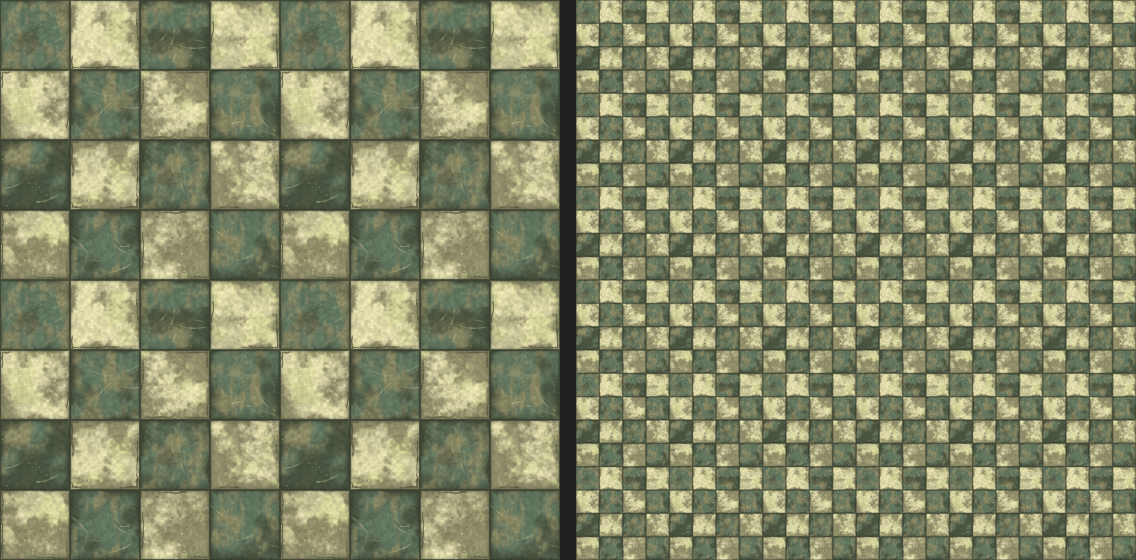
Left: one tile. Right: repeated 3 by 3.
A WebGL 2 fragment shader for this texture:

```glsl
#version 300 es
precision highp float;
uniform vec2 u_resolution;
out vec4 fragColor;

#define TILES 8.0          // squares across and down
#define VARIANTS 4.0       // squares before the wear repeats
#define GROUT 0.011        // half width of a joint, in squares
#define GRAIN 0.17         // strength of the fine mottling
#define EDGE_DIRT 0.22     // grime gathered along the joints
#define CREAM vec3(0.88, 0.86, 0.67)
#define SAND vec3(0.74, 0.73, 0.56)
#define LIME vec3(0.79, 0.81, 0.55)
#define DIRT vec3(0.47, 0.46, 0.34)
#define GREEN vec3(0.38, 0.46, 0.37)
#define OLIVE vec3(0.56, 0.54, 0.39)
#define SHADE vec3(0.25, 0.28, 0.21)

float hash(vec2 p) {
  vec3 q = fract(p.xyx * 0.1031);
  q += dot(q, q.yzx + 33.33);
  return fract((q.x + q.y) * q.z);
}

vec2 hash2(vec2 p) {
  return vec2(hash(p), hash(p + 71.7));
}

float noise(vec2 p) {
  vec2 i = floor(p), f = fract(p);
  f = f * f * (3.0 - 2.0 * f);
  return mix(mix(hash(i), hash(i + vec2(1, 0)), f.x),
             mix(hash(i + vec2(0, 1)), hash(i + 1.0), f.x), f.y);
}

float fbm(vec2 p) {
  float sum = 0.0, gain = 0.5;
  for (int i = 0; i < 5; i++) {
    sum += gain * noise(p);
    p = mat2(1.6, 1.2, -1.2, 1.6) * p + 3.7;
    gain *= 0.55;
  }
  return sum / 1.055;
}

// Cellular noise: small round chips in some of the cells
float chips(vec2 p) {
  float mask = 0.0;
  for (int k = 0; k < 9; k++) {
    vec2 cell = floor(p) + vec2(k % 3, k / 3) - 1.0;
    float radius = 0.28 * hash(cell + 9.3);
    float d = length(p - cell - hash2(cell));
    mask = max(mask, step(0.72, hash(cell + 4.1)) * smoothstep(radius, radius * 0.4, d));
  }
  return mask;
}

// Fine, slightly bent scratches
float scratches(vec2 f, vec2 seed, float px) {
  float mask = 0.0;
  for (float k = 0.0; k < 5.0; k++) {
    vec2 s = seed + k * 13.0;
    float angle = 6.283 * hash(s + 2.0);
    vec2 q = f - 0.1 - 0.8 * hash2(s);
    q = mat2(cos(angle), sin(angle), -sin(angle), cos(angle)) * q;
    q.y += 0.8 * q.x * q.x;
    float halfLength = 0.04 + 0.15 * hash(s + 5.0);
    float d = length(vec2(max(abs(q.x) - halfLength, 0.0), q.y));
    mask = max(mask, (1.0 - smoothstep(0.002, 0.004 + px, d)) * noise(f * 18.0 + s));
  }
  return mask;
}

vec3 lightTile(vec2 f, vec2 seed, float edge, float grime) {
  float wear = hash(seed + 1.0);
  float cloud = fbm(f * 2.6 + seed) + 0.35 * (fbm(f * 14.0 + seed) - 0.5);
  vec3 c = mix(SAND, CREAM, smoothstep(0.32, 0.58, fbm(f * 3.5 + seed + 19.0) + 0.1 - 0.1 * wear));
  c = mix(c, LIME, 0.6 * smoothstep(0.5, 0.68, fbm(f * 3.0 + seed + 31.0) + 0.4 * grime));
  c = mix(c, DIRT, 0.75 * smoothstep(0.5, 0.78, cloud + 0.2 * wear - 0.06 + grime));
  // Broken rim running beside the joint
  float rim = 0.03 + 0.06 * (fbm(f * 7.0 + seed) - 0.4);
  float crack = 1.0 - smoothstep(0.004, 0.016, abs(edge - rim));
  return mix(c, DIRT * 0.8, 0.75 * crack * smoothstep(0.5, 0.62, noise(f * 3.5 + seed + 43.0)));
}

vec3 darkTile(vec2 f, vec2 seed, float grime, float px) {
  float wear = hash(seed + 1.0);
  float rubbed = 0.6 * fbm(f * 3.2 + seed) + 0.4 * fbm(f * vec2(13.0, 4.0) + seed + 19.0);
  vec3 c = mix(GREEN, OLIVE, 0.85 * smoothstep(0.44, 0.64, rubbed + 0.08 * (wear - 0.5)));
  float shadow = fbm(f * 2.4 + seed + 31.0);
  c = mix(c, SHADE, 0.75 * smoothstep(0.52, 0.82, shadow + 0.14 * hash(seed + 6.0) + grime));
  return mix(c, SAND, 0.55 * scratches(f, seed, px));
}

void main() {
  vec2 p = gl_FragCoord.xy / u_resolution * TILES;
  float px = TILES / min(u_resolution.x, u_resolution.y);
  vec2 id = floor(p), f = fract(p);
  vec2 seed = mod(id, VARIANTS) * 61.0 + 7.0;
  bool isLight = mod(id.x + id.y, 2.0) < 0.5;

  vec2 side = min(f, 1.0 - f);
  float edge = min(side.x, side.y);
  float grime = EDGE_DIRT * exp(-edge * 11.0) * 2.0 * noise(f * 3.0 + seed + 53.0);
  vec3 c = isLight ? lightTile(f, seed, edge, grime) : darkTile(f, seed, grime, px);

  // Mottling and chips
  c *= 1.0 + GRAIN * 2.0 * (fbm(f * 22.0 + seed) - 0.5);
  float chip = chips(f * 17.0 + seed) * smoothstep(0.45, 0.6, noise(f * 4.0 + seed + 23.0));
  c = mix(c, isLight ? CREAM * 1.04 : OLIVE * 1.1, 0.5 * chip);

  // Soft shading into the dark joint
  c *= 1.0 - 0.28 * exp(-edge * 32.0);
  float joint = 1.0 - smoothstep(GROUT - 0.5 * px, GROUT + px, edge);
  c = mix(c, SHADE * 0.95, 0.85 * joint);
  fragColor = vec4(c, 1.0);
}
```
